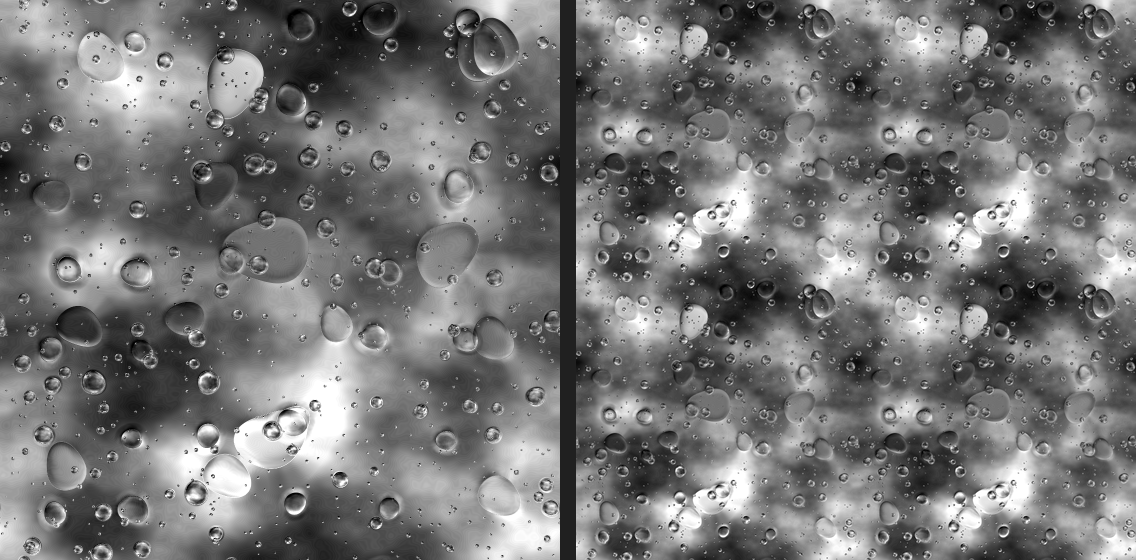
Left: one tile. Right: repeated 2 by 2.
A Shadertoy shader for this texture:

```glsl
// Grey water drops and tiny bubbles scattered over soft, blurred clouds.
// Each drop layer is a wrapped grid of jittered lenses; every lens bends the
// lookup into a tiling gradient-noise cloud, then adds a thin lit rim.

const float TAU = 6.2831853;
const vec2  CLOUD_REPEATS = vec2(3.0, 4.0);
const int   CLOUD_OCTAVES = 5;
const float CLOUD_DECAY = 0.48;
const float MID_GREY = 0.45;
const float CONTRAST = 0.86;
const float GLOW = 0.30;              // lifts the extremes toward white
const float RIPPLE_DENSITY = 330.0;
const float RIPPLE_DEPTH = 0.012;
const float RIM_LIGHT = 0.24;
const vec2  LIGHT_DIRECTION = vec2(0.6, -0.8);
const int   SAMPLES = 2;              // per axis

// Integer hash: three values in 0..1 for a cell and a seed
vec3 hash3(vec2 cell, float seed) {
    uvec3 v = uvec3(ivec3(cell.x, cell.y, seed)) * 1664525u + 1013904223u;
    v.x += v.y * v.z; v.y += v.z * v.x; v.z += v.x * v.y;
    v ^= v >> 16u;
    v.x += v.y * v.z; v.y += v.z * v.x; v.z += v.x * v.y;
    return vec3(v >> 8u) / 16777216.0;
}

float cornerSlope(vec2 cell, vec2 toPoint, vec2 period, float seed) {
    float angle = TAU * hash3(mod(cell, period), seed).x;
    return dot(vec2(cos(angle), sin(angle)), toPoint);
}

// Gradient noise that wraps after the given period
float gradientNoise(vec2 p, vec2 period, float seed) {
    vec2 i = floor(p), f = p - i;
    vec2 u = f * f * f * (f * (f * 6.0 - 15.0) + 10.0);
    vec2 e = vec2(1.0, 0.0);
    float bottom = mix(cornerSlope(i, f, period, seed),
                       cornerSlope(i + e, f - e, period, seed), u.x);
    float top = mix(cornerSlope(i + e.yx, f - e.yx, period, seed),
                    cornerSlope(i + e.xx, f - e.xx, period, seed), u.x);
    return mix(bottom, top, u.y);
}

float clouds(vec2 p) {
    float sum = 0.0, amplitude = 1.0;
    vec2 period = CLOUD_REPEATS;
    for (int k = 0; k < CLOUD_OCTAVES; k++) {
        float seed = float(k) + 40.0;
        sum += amplitude * gradientNoise(p * period + seed * 0.37, period, seed);
        amplitude *= CLOUD_DECAY;
        period *= 2.0;
    }
    return sum;
}

// One layer of lenses: lens.xy is the summed bend, lens.z the rim light.
// Radii are in canvas units; core is the share of the radius inside the rim.
void addDrops(inout vec3 lens, vec2 p, float seed, float cells, float chance,
              vec2 radii, float core, float bend) {
    vec2 grid = fract(p + seed * vec2(0.37, 0.61)) * cells;
    vec2 cell = floor(grid);
    vec3 place = hash3(cell, seed);
    vec3 trait = hash3(cell, seed + 20.0);
    if (place.z > chance) return;

    float radius = mix(radii.x, radii.y, trait.x * trait.x);
    float room = max(0.5 - 1.3 * radius * cells, 0.0);
    vec2 q = (grid - cell - 0.5 - (place.xy * 2.0 - 1.0) * room) / (radius * cells);

    // Larger drops sag into uneven outlines
    float angle = atan(q.y, q.x), phase = TAU * trait.y;
    float wobble = min(radius * 1.5, 0.15);
    float d = length(q) * (1.0 + wobble * (sin(2.0 * angle + phase)
                                   + 0.5 * sin(3.0 * angle - phase)));
    if (d >= 1.0) return;

    float edge = core * mix(0.8, 1.0, trait.z);
    float soft = 0.6 / (iResolution.y * radius);
    float inside = 1.0 - smoothstep(edge - soft, edge + soft, d);
    vec2 outward = q / max(length(q), 0.001);
    float t = min(d / edge, 1.0);
    float dome = -t * (0.55 + 0.6 * t * t * t);
    float halo = 0.4 * (1.0 - d) / (1.0 - edge);
    lens.xy += outward * bend * mix(halo, dome, inside);

    float rim = (d - edge) / 0.11;
    float fade = 1.0 - smoothstep(0.85, 1.0, d);
    lens.z += exp(-rim * rim) * fade * dot(outward, LIGHT_DIRECTION)
              * mix(0.4, 1.0, smoothstep(0.12, 0.01, radius));
}

float shade(vec2 p) {
    vec3 lens = vec3(0.0);
    // Wide pools and haloed drops
    addDrops(lens, p, 1.0, 3.0, 0.55, vec2(0.075, 0.115), 0.65, 0.11);
    addDrops(lens, p, 2.0, 4.0, 0.50, vec2(0.050, 0.085), 0.60, 0.10);
    addDrops(lens, p, 3.0, 7.0, 0.42, vec2(0.030, 0.047), 0.68, 0.15);
    // Round beads
    addDrops(lens, p, 4.0, 10.0, 0.30, vec2(0.017, 0.024), 0.88, 0.32);
    addDrops(lens, p, 5.0, 14.0, 0.20, vec2(0.011, 0.018), 0.88, 0.34);
    addDrops(lens, p, 6.0, 24.0, 0.17, vec2(0.006, 0.011), 0.90, 0.38);
    // Tiny bubbles
    addDrops(lens, p, 7.0, 46.0, 0.18, vec2(0.0025, 0.005), 0.90, 0.42);
    addDrops(lens, p, 8.0, 61.0, 0.12, vec2(0.0018, 0.003), 0.90, 0.42);

    float c = clouds(p + lens.xy);
    float ripple = sin(RIPPLE_DENSITY * clouds(p)) * RIPPLE_DEPTH;
    float grey = MID_GREY + CONTRAST * c + GLOW * c * c;
    return clamp(grey + ripple + RIM_LIGHT * lens.z, 0.0, 1.0);
}

void mainImage(out vec4 fragColor, in vec2 fragCoord) {
    float grey = 0.0;
    for (int k = 0; k < SAMPLES * SAMPLES; k++) {
        vec2 offset = (vec2(k % SAMPLES, k / SAMPLES) + 0.5) / float(SAMPLES) - 0.5;
        grey += shade((fragCoord + offset) / iResolution.xy);
    }
    fragColor = vec4(vec3(grey / float(SAMPLES * SAMPLES)), 1.0);
}
```
